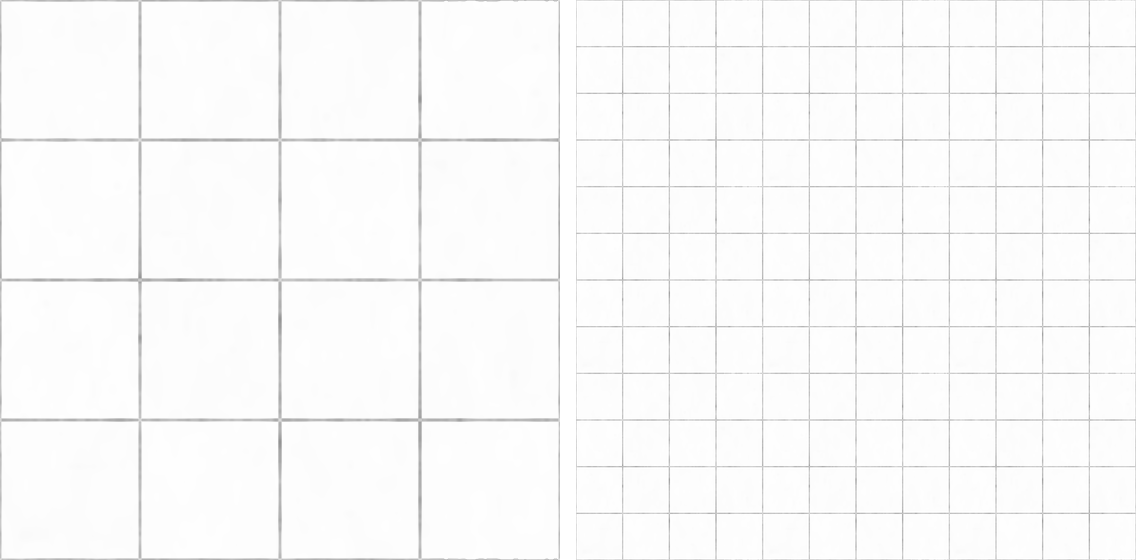
Left, the tile; right, the same tile 3 across and 3 down.
Reproduce this texture procedurally as a Shadertoy shader.

```glsl
// Plain white square wall tiles, four by four, with thin worn grey grout lines.

#define TILES 4.0            // repeats across and down
#define GROUT_HALF 0.0027    // half the grout width
#define GROUT_SOFT 0.0011    // softness of the grout edge
#define GROUT_DEPTH 0.27     // how much darker the grout is than the glaze
#define GROUT_VARIATION 0.07 // change of tone along the grout
#define WORN_SHARE 0.08      // share of joints that are chipped
#define CROSS_RADIUS 0.0042  // size of the pale spot where joints cross
#define GLAZE vec3(0.992)
#define MOTTLE 0.010         // contrast of the clouds in the glaze

float hash(vec2 p) {
    return fract(sin(dot(p, vec2(127.1, 311.7))) * 43758.5453);
}

// Value noise that wraps after a whole number of cells
float wrapNoise(vec2 p, vec2 period, float seed) {
    vec2 cell = floor(p);
    vec2 f = fract(p);
    f = f * f * (3.0 - 2.0 * f);
    vec2 lo = mod(cell, period) + seed;
    vec2 hi = mod(cell + 1.0, period) + seed;
    return mix(mix(hash(lo), hash(vec2(hi.x, lo.y)), f.x),
               mix(hash(vec2(lo.x, hi.y)), hash(hi), f.x), f.y);
}

// Distance to the nearest joint on each axis
vec2 jointDistance(vec2 uv) {
    return abs(fract(uv * TILES + 0.5) - 0.5) / TILES;
}

// Darkening by the joints that run along one axis
float groutShade(float across, float along, float dist, float pixel, float seed) {
    float line = mod(floor(across * TILES + 0.5), TILES);
    float segment = mod(floor(along * TILES), TILES);
    float slow = wrapNoise(vec2(along * 28.0, line), vec2(28.0, TILES), seed);
    float fine = wrapNoise(vec2(along * 128.0, line), vec2(128.0, TILES), seed + 17.0);

    // Width wavers slightly; chipped joints thin out in short dashes
    float worn = step(1.0 - WORN_SHARE, hash(vec2(line, segment) + seed));
    float halfWidth = GROUT_HALF + 0.0005 * (slow - 0.5);
    halfWidth *= 1.0 - 0.6 * worn * smoothstep(0.35, 0.65, fine);
    float soft = max(GROUT_SOFT, 0.6 * pixel);
    float cover = 1.0 - smoothstep(halfWidth - soft, halfWidth + soft, dist);

    // Tone drifts along the line, with a few dark stains
    float segmentTone = hash(vec2(segment, line) + seed + 5.0) - 0.5;
    float depth = GROUT_DEPTH + GROUT_VARIATION * (slow + fine - 1.0);
    depth += 0.05 * segmentTone + 0.10 * smoothstep(0.86, 1.0, slow);
    return cover * depth;
}

// Faint upright clouds and a small tone shift per tile
float glazeShade(vec2 uv) {
    vec2 tile = mod(floor(uv * TILES), TILES);
    float clouds = 0.6 * wrapNoise(uv * vec2(28.0, 16.0), vec2(28.0, 16.0), 31.0)
                 + 0.4 * wrapNoise(uv * vec2(64.0, 36.0), vec2(64.0, 36.0), 57.0);
    float smudge = smoothstep(0.88, 1.0, wrapNoise(uv * 24.0, vec2(24.0), 83.0));
    return MOTTLE * (clouds - 0.5) + 0.004 * (hash(tile + 9.0) - 0.5) - 0.008 * smudge;
}

void mainImage(out vec4 fragColor, in vec2 fragCoord) {
    vec2 uv = fragCoord / iResolution.xy;
    float pixel = 1.0 / min(iResolution.x, iResolution.y);
    vec2 dist = jointDistance(uv);

    // Joints, paler where they cross
    float upright = groutShade(uv.x, uv.y, dist.x, pixel, 3.0);
    float level = groutShade(uv.y, uv.x, dist.y, pixel, 41.0);
    float crossing = 1.0 - smoothstep(0.4 * CROSS_RADIUS, CROSS_RADIUS, length(dist));
    float grout = max(upright, level) * (1.0 - 0.5 * crossing);

    vec3 color = GLAZE + glazeShade(uv) - grout;
    fragColor = vec4(clamp(color, 0.0, 1.0), 1.0);
}
```
